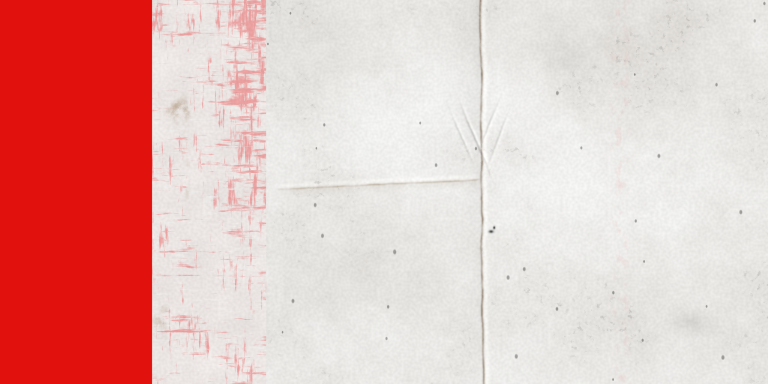
Reproduce this background procedurally as a WebGL 2 fragment shader.

```glsl
#version 300 es
precision highp float;
// Worn, folded pale paper beside a solid red band and a strip of scuffed red print.

#define BAND_EDGE 0.396
#define STRIP_EDGE 0.693
#define FOLD_X 1.252
#define GRAIN 0.035
#define MOTTLE 0.034
#define PRINT_WEAR 0.20
#define CREASE_DEPTH 0.36

uniform vec2 u_resolution;
out vec4 outColor;

const vec3 RED = vec3(0.882, 0.070, 0.050);
const vec3 PAPER = vec3(0.932, 0.932, 0.926);
const vec3 WARM_GREY = vec3(0.872, 0.862, 0.845);
const vec3 STRIP_PAPER = vec3(0.918, 0.898, 0.888);
const vec3 PRINT_PINK = vec3(0.915, 0.52, 0.52);
const vec3 BROWN = vec3(0.62, 0.52, 0.41);

float hash(vec2 cell) {
  uvec2 q = uvec2(ivec2(cell) + 4096);
  uint h = q.x * 1597334677u ^ q.y * 3812015801u;
  h = (h ^ (h >> 15)) * 2246822519u;
  h ^= h >> 13;
  return float(h >> 8) / 16777216.0;
}

float cornerSlope(vec2 cell, vec2 offset) {
  float a = 6.28318 * hash(cell);
  return dot(vec2(cos(a), sin(a)), offset);
}

float gradientNoise(vec2 p) {
  vec2 i = floor(p), f = fract(p), e = vec2(1.0, 0.0);
  vec2 w = f * f * f * (f * (f * 6.0 - 15.0) + 10.0);
  float low = mix(cornerSlope(i, f), cornerSlope(i + e, f - e), w.x);
  float high = mix(cornerSlope(i + e.yx, f - e.yx), cornerSlope(i + 1.0, f - 1.0), w.x);
  return mix(low, high, w.y);
}

float fbm(vec2 p) {
  float sum = 0.0, amp = 1.0;
  for (int k = 0; k < 5; k++) {
    sum += amp * gradientNoise(p);
    p = mat2(1.6, 1.2, -1.2, 1.6) * p + 17.3;
    amp *= 0.5;
  }
  return sum;
}

// Stretched layers that keep their direction, for woven scuffs.
float fibres(vec2 p) {
  return gradientNoise(p) + 0.6 * gradientNoise(p * 2.1 + 9.7) + 0.35 * gradientNoise(p * 4.3 + 31.0);
}

float blob(vec2 p, vec2 centre, vec2 size) {
  vec2 d = (p - centre) / size;
  return exp(-dot(d, d));
}

float line(float d, float width) {
  return exp(-d * d / (width * width));
}

// Sparse dark flecks, one chance per grid cell.
float specks(vec2 p, float density) {
  vec2 cell = floor(p);
  vec2 centre = 0.3 + 0.4 * vec2(hash(cell + 51.0), hash(cell + 97.0));
  float size = 0.08 + 0.14 * hash(cell + 23.0);
  float d = length((fract(p) - centre) * vec2(1.0, 0.7));
  return step(1.0 - density, hash(cell)) * (1.0 - smoothstep(size * 0.4, size + 0.08, d));
}

vec3 paper(vec2 p) {
  float cloud = fbm(p * 3.2 + 4.0);
  float blotch = fbm(p * 11.0 + 21.0);

  // Broad grey patches and the cleaner areas between them.
  float age = 0.36 + 0.42 * cloud + 0.22 * blotch;
  age += 0.38 * blob(p, vec2(0.80, 0.87), vec2(0.20, 0.22));
  age += 0.40 * blob(p, vec2(0.95, 0.27), vec2(0.28, 0.16));
  age += 0.42 * blob(p, vec2(1.60, 0.91), vec2(0.40, 0.20));
  age += 0.30 * blob(p, vec2(1.80, 0.17), vec2(0.28, 0.18));
  age -= 0.30 * blob(p, vec2(0.95, 0.68), vec2(0.25, 0.13));
  age -= 0.25 * blob(p, vec2(1.42, 0.55), vec2(0.22, 0.25));
  vec3 col = mix(PAPER + 0.016, WARM_GREY, clamp(age, 0.0, 1.1));
  col += MOTTLE * 0.45 * fbm(p * 38.0);

  // Two round stains and thin broken scuffs.
  vec2 warped = p + 0.018 * vec2(blotch, cloud);
  float stain = blob(warped, vec2(1.464, 0.858), vec2(0.044, 0.034));
  stain += blob(warped, vec2(1.805, 0.150), vec2(0.040, 0.034));
  col -= 0.075 * stain * (0.8 + 0.5 * blotch);
  float scuffed = smoothstep(0.2, 0.7, fbm(p * 60.0 + 8.0)) * smoothstep(0.0, 0.6, cloud + 0.4 * blotch);
  col -= 0.09 * scuffed;
  float blush = line(p.x - 1.615, 0.022) * smoothstep(0.05, 0.6, fbm(p * vec2(45.0, 30.0)));
  col -= vec3(0.0, 0.045, 0.045) * blush;

  // Vertical fold: soft shade on its left, lit ridge on its right, dark core.
  float bend = FOLD_X + 0.007 * (1.0 - p.y) + 0.005 * fbm(vec2(p.y * 9.0, 3.5));
  float dx = p.x - bend;
  float broken = 0.65 + 0.5 * gradientNoise(vec2(p.y * 34.0, 7.3));
  col -= 0.035 * exp(-abs(dx) / 0.035) * step(dx, 0.0) * (0.4 + p.y);
  col += 0.045 * line(dx - 0.009, 0.006);
  col -= CREASE_DEPTH * broken * line(dx, 0.0032) * vec3(0.85, 1.0, 1.15);

  // Slanted pinches where the two folds meet.
  for (int k = 0; k < 5; k++) {
    float n = float(k);
    vec2 q = p - vec2(bend + 0.024 * (n - 2.2), 0.645 + 0.035 * sin(n * 2.4));
    float slant = q.x + q.y * (n < 2.5 ? 0.42 : -0.40);
    float reach = line(q.y, 0.055);
    col += reach * (0.045 * line(slant - 0.005, 0.005) - 0.09 * line(slant, 0.0035));
  }

  // Horizontal fold, fading out at both ends.
  float dy = p.y - mix(0.507, 0.531, (p.x - 0.716) / 0.534) - 0.005 * fbm(vec2(p.x * 8.0, 12.5));
  float span = smoothstep(0.71, 0.74, p.x) * (1.0 - smoothstep(1.235, 1.255, p.x));
  float wear = 0.55 + 0.6 * gradientNoise(vec2(p.x * 22.0, 2.7));
  col += span * 0.035 * line(dy - 0.009, 0.006);
  col -= span * wear * (0.18 * line(dy, 0.003) + 0.045 * line(dy + 0.007, 0.009)) * vec3(0.8, 1.0, 1.25);

  // Flecks, with one ink mark beside the fold.
  col -= 0.30 * specks(p * 48.0, 0.014);
  float ink = blob(p, vec2(1.279, 0.397), vec2(0.006, 0.004)) + blob(p, vec2(1.287, 0.407), vec2(0.003, 0.004));
  return mix(col, vec3(0.15), 0.8 * min(ink, 1.0));
}

vec3 wornPrint(vec2 p) {
  float patches = fbm(p * 7.0 + 2.0);
  float across = fibres(p * vec2(9.0, 62.0));
  float down = fibres(p * vec2(62.0, 9.0) + 40.0);
  float ink = max(across, down) + 0.55 * patches - PRINT_WEAR;
  ink += 0.20 * smoothstep(0.50, 0.69, p.x) * smoothstep(0.15, 0.65, p.y);
  ink -= 0.30 * blob(p, vec2(0.47, 0.77), vec2(0.08, 0.15));
  ink -= 0.25 * blob(p, vec2(0.52, 0.32), vec2(0.12, 0.09));
  ink = smoothstep(0.0, 0.65, ink + 0.22 * fbm(p * 70.0));
  vec3 col = STRIP_PAPER + MOTTLE * fbm(p * 9.0 + 30.0);
  col = mix(col, PRINT_PINK, 0.72 * ink);

  // Pale scrapes and brown soil.
  col = mix(col, PAPER, 0.6 * smoothstep(0.25, 0.75, fibres(p * vec2(14.0, 75.0) + 70.0)));
  float soil = blob(p + 0.02 * patches, vec2(0.468, 0.715), vec2(0.032, 0.030));
  soil += 0.5 * blob(p, vec2(0.42, 0.17), vec2(0.025, 0.04));
  soil += 0.35 * line(p.x - 0.488, 0.006) * line(p.y - 0.53, 0.06);
  soil *= smoothstep(-0.2, 0.6, fbm(p * 28.0));
  return mix(col, BROWN, 0.65 * min(soil, 1.0));
}

void main() {
  vec2 p = gl_FragCoord.xy / u_resolution.y;
  float soft = 0.7 / u_resolution.y;
  vec3 col = mix(wornPrint(p), paper(p), smoothstep(STRIP_EDGE - soft, STRIP_EDGE + soft, p.x));
  col += GRAIN * gradientNoise(p * 128.0 + 0.37);
  col = mix(RED, col, smoothstep(BAND_EDGE - soft, BAND_EDGE + soft, p.x));
  outColor = vec4(clamp(col, 0.0, 1.0), 1.0);
}
```
